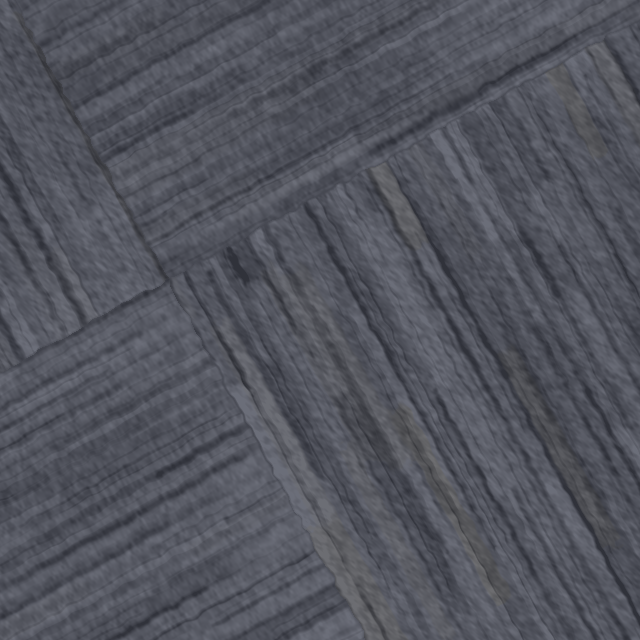
Give the GLSL for this texture, as a Shadertoy shader.

```glsl
#define TILE 1.1
#define CORNER vec2(0.262, 0.563)
#define ANGLE 0.505
#define BAND 0.036
#define STRAND 0.0145
#define SEGMENT 0.36
#define SEAM 0.004
#define GRAIN 0.8
#define RIB 0.031
#define DARK vec3(0.222, 0.230, 0.264)
#define LIGHT vec3(0.395, 0.405, 0.446)
#define BROWN vec3(1.02, 0.99, 0.90)

float hash(vec2 p) {
    return fract(sin(dot(p, vec2(127.1, 311.7))) * 43758.5453);
}

float noise(vec2 p) {
    vec2 i = floor(p), f = fract(p);
    f = f * f * (3.0 - 2.0 * f);
    return mix(mix(hash(i), hash(i + vec2(1, 0)), f.x),
               mix(hash(i + vec2(0, 1)), hash(i + vec2(1, 1)), f.x), f.y);
}

// Tone of one stripe, changing abruptly along its length
float segmentTone(float stripe, float along, float seed) {
    float y = along / SEGMENT + 9.0 * hash(vec2(stripe, seed));
    float j = floor(y), key = stripe + 37.0 * seed;
    return mix(hash(vec2(key, j)), hash(vec2(key, j + 1.0)),
               smoothstep(0.93, 1.0, fract(y)));
}

// Stripe coordinate with uneven widths
float stripeCoord(float across, float width, float seed) {
    float x = across / width;
    return x + 0.6 * noise(vec2(0.7 * x, seed));
}

float stripes(vec2 st, float width, float seed) {
    float x = stripeCoord(st.x, width, seed), i = floor(x);
    return mix(segmentTone(i, st.y, seed), segmentTone(i + 1.0, st.y, seed),
               smoothstep(0.78, 1.0, fract(x)));
}

// Dark furrow on some of the stripe borders
float grooves(vec2 st, float width, float seed) {
    float x = stripeCoord(st.x, width, seed) + 0.5;
    float strength = smoothstep(0.2, 0.75, segmentTone(floor(x), st.y, seed + 7.0));
    return strength * (1.0 - smoothstep(0.03, 0.22, abs(fract(x) - 0.5)));
}

void mainImage(out vec4 fragColor, in vec2 fragCoord) {
    // Rotated tile grid with slightly frayed borders
    vec2 uv = fragCoord / iResolution.xy - CORNER;
    float c = cos(ANGLE), s = sin(ANGLE);
    vec2 q = vec2(c * uv.x + s * uv.y, c * uv.y - s * uv.x);
    vec2 frayed = q + 0.007 * (vec2(noise(q * 75.0), noise(q * 75.0 + 31.0)) - 0.5);
    vec2 tile = floor(frayed / TILE);
    vec2 toSeam = abs(frayed - TILE * round(frayed / TILE));
    float seamDist = min(toSeam.x, toSeam.y);

    // Quarter turn on alternate tiles: x across the stripes, y along them
    float upright = mod(tile.x + tile.y, 2.0);
    vec2 st = upright > 0.5 ? q : q.yx;
    vec2 yarn = st;
    st += vec2(0.005, 0.02) * (vec2(noise(st * vec2(60.0, 55.0)), noise(st * 130.0)) - 0.5);
    float seed = 3.0 + floor(20.0 * hash(tile + 5.0));
    float contrast = mix(0.8, 1.1, upright);

    // Woven stripes
    float tone = 0.66;
    tone += contrast * 0.46 * (stripes(st, BAND, seed) - 0.5);
    tone += contrast * 0.36 * (stripes(st, STRAND, seed + 2.0) - 0.5);
    tone -= contrast * 0.52 * grooves(st, BAND, seed);
    tone -= contrast * 0.26 * grooves(st, STRAND, seed + 2.0);

    // Regular ribs on the flatter tiles, broken up along their length
    float ribWave = sin(6.2832 * (st.x / RIB + 0.5 * noise(st * vec2(9.0, 3.0))));
    tone += (1.0 - upright) * 0.16 * ribWave * noise(st * vec2(25.0, 12.0) + 50.0);

    // Yarn loops, slanted along or across the stripes
    vec2 slant = vec2(yarn.x + 0.3 * yarn.y, yarn.y);
    vec2 loopScale = mix(vec2(85.0, 150.0), vec2(180.0, 85.0), upright);
    float loops = 0.6 * noise(slant * loopScale) + 0.4 * noise(slant * loopScale * 1.7 + 17.0);
    tone += GRAIN * mix(0.85, 1.0, upright) * (loops - 0.5);
    tone += 0.22 * (noise(q * 5.0 + 40.0) - 0.5);

    // Raised stripe ends and the shadowed seam
    tone += 0.12 * upright * exp(-seamDist / 0.012);
    float seamShade = 0.35 + 0.5 * noise(q * 14.0 + 9.0);
    tone = mix(tone, 0.3, seamShade * (1.0 - smoothstep(0.0, SEAM, seamDist)));

    // Slate yarn with a few brownish stripes
    vec3 color = mix(DARK, LIGHT, clamp(tone, -0.2, 1.15));
    float brownish = smoothstep(0.72, 1.0, stripes(st, BAND, seed + 4.0));
    color *= mix(vec3(1.0), BROWN, brownish * mix(0.1, 0.75, upright));
    fragColor = vec4(color, 1.0);
}
```
